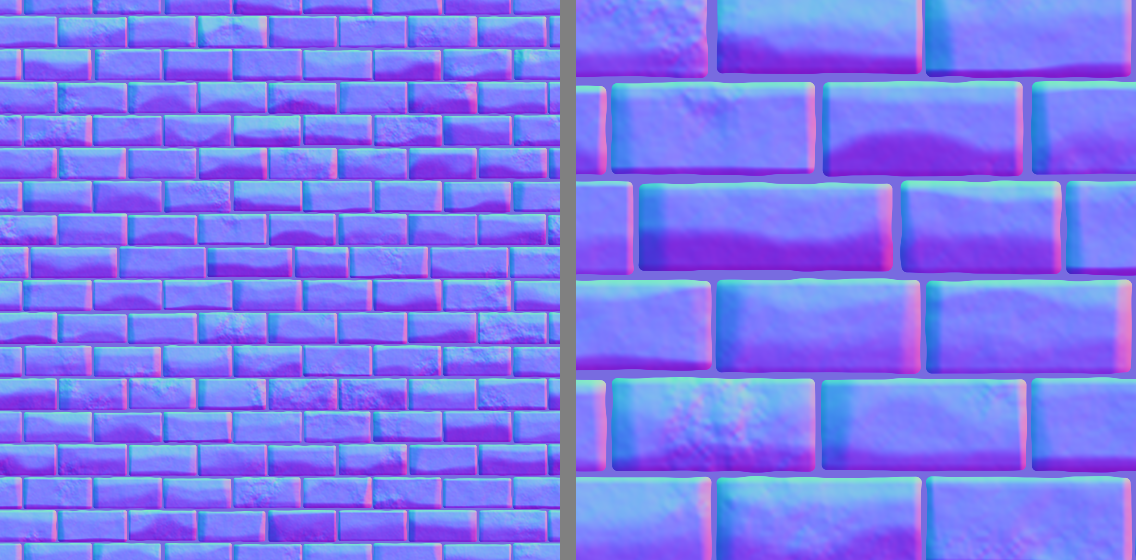
Left, the full canvas; right, a detail of the centre.
A WebGL 1 fragment shader for this texture map:

```glsl
precision highp float;
// Tangent-space normal map of a worn brick wall in running bond: 17 courses of
// 8 bricks, with one irregular course of 7. Each brick adds up the slopes of its
// four chipped bevels and of wrapping noise; the sum is encoded as a normal.

uniform vec2 u_resolution;

const float COURSES = 17.0;        // one unit is the height of a course
const float BRICKS = 8.0;
const float ODD_COURSE = 8.0;
const float ODD_BRICKS = 7.0;
const float ODD_START = 0.885;

float hash(vec2 cell, float seed) {
  vec3 q = fract(vec3(cell.xyx + seed * 7.31) * vec3(0.1031, 0.1030, 0.0973));
  q += dot(q, q.yzx + 33.33);
  return fract((q.x + q.y) * q.z);
}

// Value noise that wraps at the canvas edges for any whole frequency.
float noise(vec2 p, float frequency, float seed) {
  vec2 q = p * frequency;
  vec2 cell = floor(q);
  vec2 f = q - cell;
  f = f * f * f * (f * (f * 6.0 - 15.0) + 10.0);
  float period = COURSES * frequency;
  vec2 a = mod(cell, period);
  vec2 b = mod(cell + 1.0, period);
  return mix(mix(hash(a, seed), hash(vec2(b.x, a.y), seed), f.x),
             mix(hash(vec2(a.x, b.y), seed), hash(b, seed), f.x), f.y);
}

float roughness(vec2 p) {
  float sum = 0.0;
  float amplitude = 0.5;
  float frequency = 2.0;
  for (int i = 0; i < 4; i++) {
    sum += amplitude * noise(p, frequency, frequency);
    amplitude *= 0.5;
    frequency *= 2.0;
  }
  return sum;
}

vec2 roughSlope(vec2 p) {
  float e = 0.025;
  return vec2(roughness(p - vec2(e, 0.0)) - roughness(p + vec2(e, 0.0)),
              roughness(p - vec2(0.0, e)) - roughness(p + vec2(0.0, e))) / (2.0 * e);
}

// Joint positions of the irregular course.
float oddJoint(float k) {
  float bulge = k < 3.5 ? k * (0.31 - 0.022 * k) : 0.0;
  return ODD_START + COURSES * k / ODD_BRICKS + bulge;
}

// Returns the distance from the left joint, the brick width and its column.
vec3 findBrick(float x, float course) {
  if (course == ODD_COURSE) {
    float wrapped = ODD_START + mod(x - ODD_START, COURSES);
    vec3 brick = vec3(0.0);
    for (int i = 0; i < 7; i++) {
      float k = float(i);
      float left = oddJoint(k);
      if (wrapped >= left) brick = vec3(wrapped - left, oddJoint(k + 1.0) - left, k);
    }
    return brick;
  }
  float width = COURSES / BRICKS;
  float parity = mod(course + step(ODD_COURSE, course), 2.0);
  float column = x / width - mix(0.823, 0.323, parity);
  return vec3(fract(column) * width, width, mod(floor(column), BRICKS));
}

// Slope of a worn bevel with a steep, narrow rim at the joint.
float bevel(float d, float reach, float slope, float rim) {
  return slope * (1.0 - smoothstep(0.4 * reach, reach, d))
       + rim * (1.0 - smoothstep(0.0, 0.085, d));
}

// Bevel width: random per brick and uneven along the edge.
float wornReach(vec2 p, vec2 id, float widest, float seed) {
  float h = hash(id, seed);
  return 0.06 + widest * h * (0.3 + 1.4 * noise(p, 1.0, seed + 20.0));
}

float roundedBox(vec2 p, vec2 halfSize, float radius) {
  vec2 q = abs(p) - halfSize + radius;
  return length(max(q, 0.0)) + min(max(q.x, q.y), 0.0) - radius;
}

void main() {
  vec2 p = gl_FragCoord.xy / u_resolution * COURSES;
  p.y -= 0.531;
  float course = mod(floor(p.y), COURSES);
  vec3 brick = findBrick(p.x, course);
  vec2 id = vec2(brick.z, course);

  // Brick outline, slightly uneven in size and along its edges.
  vec2 low = 0.024 + 0.045 * pow(vec2(hash(id, 1.0), hash(id, 2.0)), vec2(4.0));
  vec2 high = 0.024 + 0.045 * pow(vec2(hash(id, 3.0), hash(id, 4.0)), vec2(4.0));
  vec2 size = vec2(brick.y, 1.0) - low - high;
  vec2 local = vec2(brick.x, fract(p.y)) - low;
  float wobble = 0.025 * (noise(p, 4.0, 5.0) - 0.5);
  float inside = -roundedBox(local - 0.5 * size, 0.5 * size, 0.06) + wobble;
  vec2 rest = size - local;

  // Bevels on the four sides.
  float left = bevel(local.x, wornReach(p, id, 0.30, 6.0), 0.2 + 0.5 * hash(id, 7.0), 0.45);
  float right = bevel(rest.x, wornReach(p, id, 0.24, 8.0), 0.2 + 0.7 * hash(id, 9.0), 0.60);
  float bottom = bevel(local.y, wornReach(p, id, 0.60, 10.0), 0.3 + 0.6 * hash(id, 11.0), 0.50);
  float top = bevel(rest.y, wornReach(p, id, 0.48, 12.0), 0.25 + 0.4 * hash(id, 13.0), 0.85);
  vec2 slope = vec2(right - left, top - bottom);

  // Soft unevenness of the face, stronger in worn patches.
  float patchy = smoothstep(0.5, 0.85, noise(p, 1.0, 14.0)) * hash(id, 15.0);
  slope += roughSlope(p) * (0.045 + 0.16 * patchy);

  // Flat, slightly darker joints.
  float pixel = COURSES / u_resolution.y;
  float face = smoothstep(-0.5 * pixel, 0.5 * pixel, inside);
  vec3 normal = normalize(vec3(slope * face, 1.0));
  vec3 color = 0.5 + 0.5 * normal;
  color *= mix(vec3(0.94, 0.84, 0.88), vec3(0.985, 1.0, 0.995), face);
  gl_FragColor = vec4(color, 1.0);
}
```
